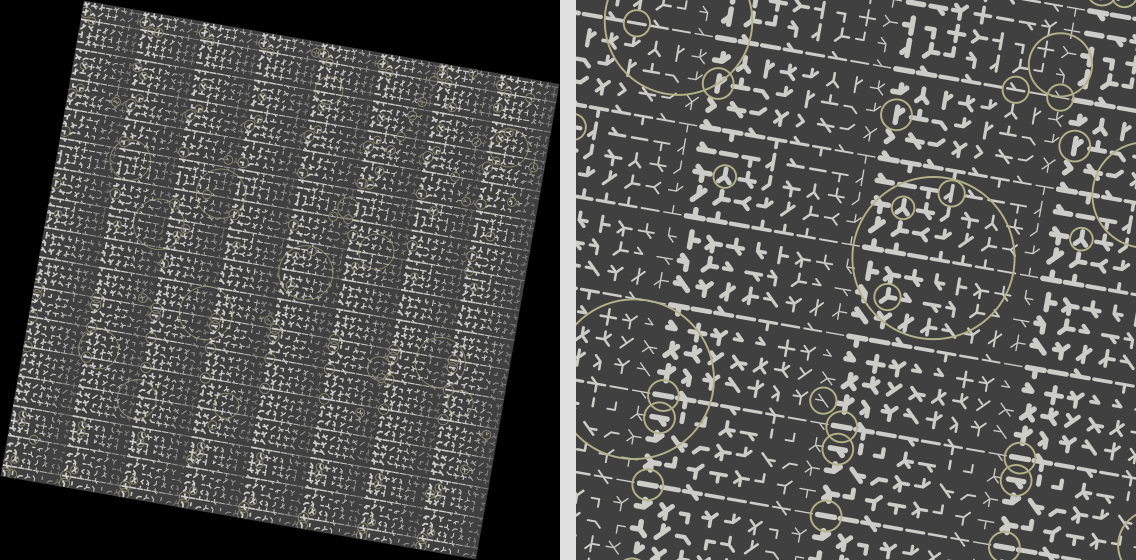
Left: the whole. Right: its middle third, enlarged.
A WebGL 2 fragment shader for this pattern:

```glsl
#version 300 es
precision highp float;

uniform vec2 u_resolution;
out vec4 fragColor;

const float CELLS = 64.0;        // glyphs along each side of the sheet
const float BAND = 8.0;          // columns in one thick-to-thin band
const float SIDE = 0.862;        // sheet side, its corners just inside the canvas
const float TILT = 0.1737;       // clockwise turn of the sheet
const float EIGHTH_TURN = 0.785398;
const float RING_WIDTH = 0.085;

const vec3 BLACK = vec3(0.0);
const vec3 SHEET_GREY = vec3(0.25);
const vec3 GLYPH_WHITE = vec3(0.80, 0.80, 0.79);
const vec3 RING_OLIVE = vec3(0.70, 0.70, 0.53);

float hash(vec2 p) {
    return fract(sin(dot(p, vec2(127.1, 311.7))) * 43758.5453);
}

// Coverage of a line at distance d; hairlines fade instead of widening.
float stroke(float d, float width, float pixel) {
    float halfWidth = 0.5 * max(width, pixel);
    float edge = clamp(0.5 + (halfWidth - d) / pixel, 0.0, 1.0);
    return edge * min(1.0, width / pixel);
}

float ring(vec2 p, float radius, float pixel) {
    return stroke(abs(length(p) - radius), RING_WIDTH, pixel);
}

float armDistance(vec2 p, float angle, float len) {
    vec2 dir = vec2(cos(angle), sin(angle));
    return length(p - dir * clamp(dot(p, dir), 0.0, len));
}

// Four arms, some bent by an eighth turn and some left out.
float glyphDistance(vec2 p, float row, float column) {
    bool dashRow = mod(row, 4.0) == 1.0;
    float d = 1.0;
    for (int k = 0; k < 4; k++) {
        float arm = float(k);
        bool level = mod(arm, 2.0) == 0.0;
        vec2 seed = vec2(row + 71.0 * arm, mod(column, 4.0));
        float bend = step(0.58, hash(seed));
        float keep = hash(seed + 19.3);
        if (dashRow) {
            bend *= level ? 0.0 : 1.0;
            keep += level ? 1.0 : -0.45;
        }
        if (keep > 0.24) {
            float len = dashRow && level ? 0.38 : 0.34;
            d = min(d, armDistance(p, (2.0 * arm + bend) * EIGHTH_TURN, len));
        }
    }
    return d;
}

// Radius of the small ring around a glyph, or zero.
float smallRingRadius(vec2 cell) {
    if (any(lessThan(cell, vec2(0.0))) || any(greaterThanEqual(cell, vec2(CELLS)))) return 0.0;
    float column = mod(cell.x, BAND);
    float ringColumn = floor(2.0 * hash(vec2(cell.y, 5.7)));
    if (column == ringColumn && hash(vec2(cell.y, 2.3)) < 0.25) return column < 0.5 ? 0.68 : 0.5;
    return hash(cell + 37.0) < 0.0035 ? 0.58 : 0.0;
}

float smallRings(vec2 grid, float pixel) {
    float ink = 0.0;
    for (int y = -1; y <= 1; y++) {
        for (int x = -1; x <= 1; x++) {
            vec2 cell = floor(grid) + vec2(x, y);
            float radius = smallRingRadius(cell);
            if (radius > 0.0) ink = max(ink, ring(grid - cell - 0.5, radius, pixel));
        }
    }
    return ink;
}

float largeRings(vec2 grid, float pixel) {
    float ink = 0.0;
    for (int i = 0; i < 15; i++) {
        float id = float(i);
        vec2 slot = vec2(mod(id, 5.0), floor(id / 5.0));
        vec2 jitter = vec2(hash(vec2(id, 1.7)), hash(vec2(id, 8.9)));
        vec2 center = 5.0 + (slot + jitter) * 54.0 / vec2(5.0, 3.0);
        float radius = mix(1.0, 3.6, sqrt(hash(vec2(id, 4.1))));
        ink = max(ink, ring(grid - center, radius, pixel));
    }
    return ink;
}

void main() {
    vec2 p = fract(gl_FragCoord.xy / u_resolution) - 0.5;
    float c = cos(TILT), s = sin(TILT);
    vec2 sheet = vec2(c * p.x - s * p.y, s * p.x + c * p.y) / SIDE;
    vec2 grid = (sheet + 0.5) * CELLS;
    float pixel = CELLS / (SIDE * min(u_resolution.x, u_resolution.y));

    // Glyphs, thinning across each band
    vec2 cell = floor(grid);
    float column = mod(cell.x, BAND);
    float weight = mix(0.24, 0.06, column / (BAND - 1.0));
    float glyph = stroke(glyphDistance(fract(grid) - 0.5, cell.y, column), weight, pixel);
    vec3 color = mix(SHEET_GREY, GLYPH_WHITE, glyph);

    // Outlined circles
    float rings = max(smallRings(grid, pixel), largeRings(grid, pixel));
    color = mix(color, RING_OLIVE, rings);

    // Tilted sheet on black
    float border = (0.5 - max(abs(sheet.x), abs(sheet.y))) * CELLS;
    color = mix(BLACK, color, clamp(0.5 + border / pixel, 0.0, 1.0));
    fragColor = vec4(color, 1.0);
}
```
